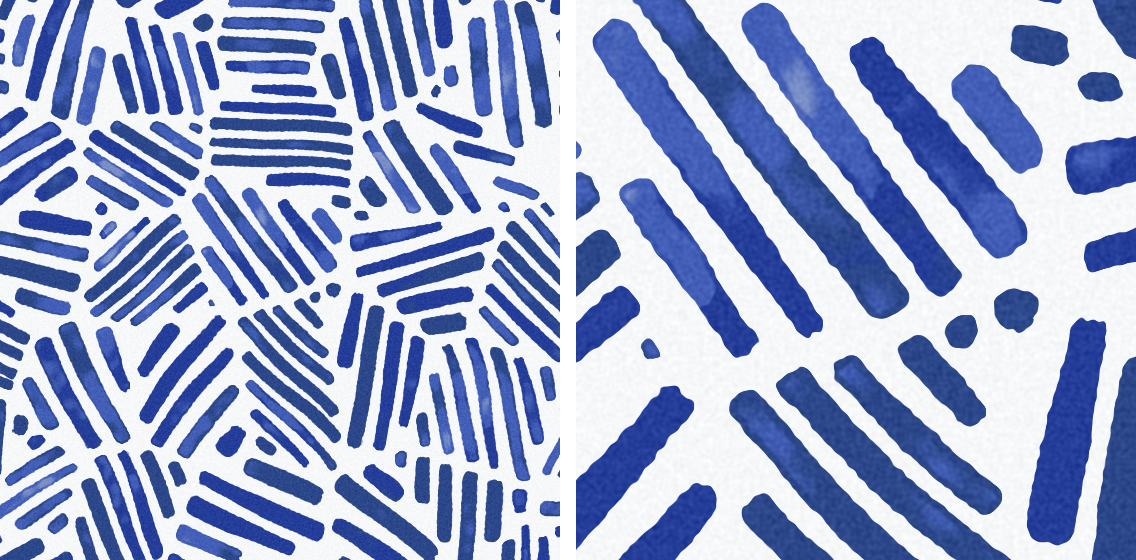
Left: the whole. Right: its middle third, enlarged.
Write a Shadertoy shader that draws this pattern.

```glsl
// Watercolour brush strokes in blue on white paper. A jittered Voronoi mosaic
// sets the groups; each group is hatched in its own direction, and every stroke
// is a rounded bar whose length is found by clipping its axis to the cell.

#define CELLS 5.0       // groups across the canvas
#define JITTER 0.95     // irregularity of the mosaic
#define PITCH 0.2       // distance between strokes, in cells
#define THICKNESS 0.325 // stroke half width, in pitches
#define GAP 0.03        // half of the white gap between groups
#define BOW 0.12        // bending of the strokes
#define ROUGH 0.009     // raggedness of the edges
#define GRAIN 0.08      // paper and pigment grain

const vec3 PAPER = vec3(0.965, 0.972, 0.975);
const vec3 PALE  = vec3(0.50, 0.58, 0.79);
const vec3 MID   = vec3(0.26, 0.37, 0.715);
const vec3 NAVY  = vec3(0.17, 0.28, 0.54);
const vec3 ROYAL = vec3(0.14, 0.24, 0.60);

vec2 hash2(vec2 p) {
    vec3 q = fract(p.xyx * vec3(0.1031, 0.1030, 0.0973));
    q += dot(q, q.yzx + 33.33);
    return fract((q.xx + q.yz) * q.zy);
}

float corner(vec2 cell, vec2 f, vec2 o) {
    return dot(2.0 * hash2(cell + o) - 1.0, f - o);
}

float gradientNoise(vec2 p) {
    vec2 i = floor(p), f = p - i;
    vec2 w = f * f * f * (f * (f * 6.0 - 15.0) + 10.0);
    return mix(mix(corner(i, f, vec2(0, 0)), corner(i, f, vec2(1, 0)), w.x),
               mix(corner(i, f, vec2(0, 1)), corner(i, f, vec2(1, 1)), w.x), w.y);
}

vec2 site(vec2 id) {
    return id + 0.5 + JITTER * (hash2(id + 23.0) - 0.5);
}

// Id of the site closest to p, leaving out sites nearer than minDist
vec2 nearestSite(vec2 p, float minDist) {
    vec2 base = floor(p), best = base;
    float nearest = 9.0;
    for (int j = -2; j <= 2; j++)
    for (int i = -2; i <= 2; i++) {
        vec2 id = base + vec2(i, j);
        float dist = length(p - site(id));
        if (dist >= minDist && dist < nearest) { nearest = dist; best = id; }
    }
    return best;
}

// Clips the line o + t * dir to the inset cell: xy is the span of t,
// z the distance from o to the border of the cell
vec3 strokeSpan(vec2 id, vec2 o, vec2 dir, float inset) {
    vec3 span = vec3(-2.0, 2.0, 2.0);
    vec2 centre = site(id);
    for (int j = -2; j <= 2; j++)
    for (int i = -2; i <= 2; i++) {
        if (i == 0 && j == 0) continue;
        vec2 n = site(id + vec2(i, j)) - centre;
        float len = length(n);
        n /= len;
        float slope = dot(dir, n);
        slope += slope < 0.0 ? -1e-4 : 1e-4;
        float room = 0.5 * len - dot(o, n), hit = (room - inset) / slope;
        if (slope > 0.0) span.y = min(span.y, hit);
        else span.x = max(span.x, hit);
        span.z = min(span.z, room);
    }
    return span;
}

void mainImage(out vec4 fragColor, in vec2 fragCoord) {
    float px = CELLS / iResolution.y;
    vec2 sheet = fragCoord * px;
    vec2 p = sheet + BOW * vec2(gradientNoise(sheet * 0.9), gradientNoise(sheet * 0.9 + 37.0));
    vec2 id = nearestSite(p, 0.0), centre = site(id), rel = p - centre;

    // Hatch along the longer side of the cell, turned against the neighbours
    vec2 group = hash2(id + 71.0), groupTone = hash2(id + 139.0);
    vec2 across = site(nearestSite(centre, 0.001)) - centre;
    float angle = atan(across.y, across.x) + 1.5708 + 0.9 * (mod(id.x + id.y, 2.0) - 0.5)
                + 0.5 * (group.x - 0.5);
    across = vec2(-sin(angle), cos(angle));
    // Fit a whole number of rows into the cell
    vec3 extent = strokeSpan(id, vec2(0.0), across, 0.3 * GAP);
    float height = extent.y - extent.x;
    float pitch = height / max(1.0, floor(height / (PITCH * mix(0.74, 1.2, group.y)) + 0.5));
    float row = floor((dot(rel, across) - extent.x) / pitch);

    float d = 1.0, along = 0.0;
    vec2 strokeTone = vec2(0.5);
    for (int k = -1; k <= 1; k++) {
        float index = row + float(k);
        vec2 seed = id * vec2(5.0, 11.0) + index * vec2(17.0, 3.0);
        vec2 h = hash2(seed + 91.0), g = hash2(seed + 211.0);
        float a = angle + 0.08 * (h.x - 0.5);
        vec2 dir = vec2(cos(a), sin(a));
        vec2 o = across * (extent.x + pitch * (index + 0.5 + 0.1 * (h.y - 0.5)));
        float r = pitch * THICKNESS * mix(0.82, 1.1, g.x);
        vec3 span = strokeSpan(id, o, dir, 0.6 * r + GAP + 0.1 * h.y * pitch);
        if (span.x > span.y) {  // no room: try a small dab
            r *= 0.65;
            span = strokeSpan(id, o, dir, 0.6 * r + GAP);
            if (span.x > span.y) continue;
        }
        float halfLen = 0.5 * (span.y - span.x);
        vec2 q = rel - o;
        q = vec2(dot(q, dir) - 0.5 * (span.x + span.y), dot(q, vec2(-dir.y, dir.x)));
        float u = clamp(q.x / max(halfLen, 0.02), -1.0, 1.0) * (h.x < 0.5 ? -1.0 : 1.0);
        float w = r * (1.0 - 0.3 * g.y * smoothstep(-0.4, 1.0, u));
        vec2 box = abs(q) - vec2(halfLen, 0.3 * w);
        float bar = length(max(box, 0.0)) + min(max(box.x, box.y), 0.0) - 0.7 * w;
        // Bristle marks at the lifted end
        bar += 0.02 * smoothstep(0.85, 1.0, u) * gradientNoise(vec2(q.x * 6.0, q.y * 32.0) + seed);
        if (bar < d) { d = bar; along = u; strokeTone = g; }
    }
    // Softly cut the bars along the border of the group, then fray the edges
    float edge = 0.75 * GAP - strokeSpan(id, rel, across, 0.0).z;
    d = length(max(vec2(d, edge) + 0.025, 0.0)) + min(max(d, edge), -0.025);
    d += ROUGH * (gradientNoise(p * 8.0) + gradientNoise(p * 30.0));

    // Pigment: group and stroke tone, cloudy washes, pooled ends, dark rims
    float wash = gradientNoise(p * 2.5 + 5.0) + 0.5 * gradientNoise(p * 8.0);
    float grain = gradientNoise(sheet * 66.0) + 0.5 * gradientNoise(sheet * 31.0 + 9.0);
    float pool = step(0.6, strokeTone.y) * smoothstep(0.42, 0.5, along + 0.3 * wash);
    float tone = 0.57 + 0.45 * (groupTone.x - 0.5) + 0.5 * (strokeTone.x - 0.5) + 0.5 * wash;
    tone += 0.35 * pool + 0.15 * smoothstep(-0.03, -0.01, d);
    vec3 dark = mix(NAVY, ROYAL, smoothstep(0.52, 0.66, strokeTone.y + 0.3 * wash));
    vec3 ink = mix(MID, dark, smoothstep(0.44, 0.62, tone));
    ink = mix(ink, PALE, 0.9 * smoothstep(0.28, 0.1, tone));

    vec3 colour = mix(ink + GRAIN * grain, PAPER + 0.5 * GRAIN * grain, smoothstep(-0.7 * px, 0.7 * px, d));
    fragColor = vec4(clamp(colour, 0.0, 1.0), 1.0);
}
```
